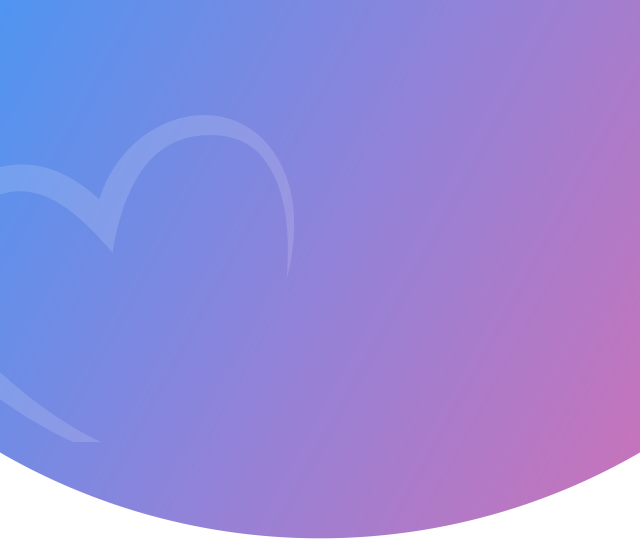
A WebGL 2 fragment shader for this background:

```glsl
#version 300 es
precision highp float;

#define CANVAS_WIDTH 768.0
#define DISC_CENTER vec2(384.0, -121.0)
#define DISC_RADIUS 767.0
#define GRADIENT_DIR vec2(0.877, 0.480)
#define GRADIENT_LENGTH 934.0
#define BLUE vec3(0.310, 0.584, 0.945)
#define VIOLET vec3(0.556, 0.516, 0.856)
#define PINK vec3(0.772, 0.455, 0.735)
#define RIBBON_ALPHA 0.14
#define CURVE_STEPS 18

uniform vec2 u_resolution;
out vec4 fragColor;

// State of the path being traced
vec2 point, pen;
float nearest = 1e9;
float side = 1.0;

// Track the closest edge and flip the side at each crossing of a vertical ray
void lineTo(vec2 end) {
    vec2 edge = end - pen, toPoint = point - pen;
    float along = clamp(dot(toPoint, edge) / max(dot(edge, edge), 1e-6), 0.0, 1.0);
    nearest = min(nearest, length(toPoint - edge * along));
    if ((pen.x > point.x) != (end.x > point.x)) {
        float crossing = pen.y + edge.y * toPoint.x / edge.x;
        if (crossing > point.y) side = -side;
    }
    pen = end;
}

// Cubic Bezier from the pen, flattened into short lines
void curveTo(vec2 control1, vec2 control2, vec2 end) {
    vec2 start = pen;
    for (int i = 1; i <= CURVE_STEPS; i++) {
        float t = float(i) / float(CURVE_STEPS), s = 1.0 - t;
        lineTo(s * s * s * start + 3.0 * s * s * t * control1
             + 3.0 * s * t * t * control2 + t * t * t * end);
    }
}

// Signed distance to the tapering heart ribbon, negative inside
float heartRibbon(vec2 p) {
    point = p;

    // Upper lobes, outer edge
    pen = vec2(-10, 203);
    curveTo(vec2(40, 188), vec2(80, 204), vec2(119, 239));
    curveTo(vec2(139, 176), vec2(193, 138), vec2(245, 138));
    curveTo(vec2(309, 138), vec2(353, 194), vec2(353, 268));
    curveTo(vec2(353, 293), vec2(349, 316), vec2(344, 335));
    // Upper lobes, inner edge
    curveTo(vec2(349, 270), vec2(341, 222), vec2(316, 190));
    curveTo(vec2(302, 172), vec2(280, 162), vec2(252, 162));
    curveTo(vec2(187, 162), vec2(150, 212), vec2(135, 303));
    curveTo(vec2(88, 249), vec2(45, 213), vec2(-10, 237));
    lineTo(vec2(-10, 203));

    // Lower tail with a flat cut
    pen = vec2(-10, 438);
    curveTo(vec2(28, 472), vec2(68, 505), vec2(121, 530.5));
    lineTo(vec2(88, 530.5));
    curveTo(vec2(50, 513), vec2(22, 495), vec2(-10, 472));
    lineTo(vec2(-10, 438));

    return side * nearest;
}

float coverage(float signedDistance, float pixel) {
    return clamp(0.5 - signedDistance / pixel, 0.0, 1.0);
}

void main() {
    // Canvas units, measured down from the top left
    float pixel = CANVAS_WIDTH / u_resolution.x;
    vec2 p = vec2(gl_FragCoord.x, u_resolution.y - gl_FragCoord.y) * pixel;

    // Three-stop diagonal gradient
    float t = 2.0 * dot(p, GRADIENT_DIR) / GRADIENT_LENGTH;
    vec3 color = mix(BLUE, VIOLET, clamp(t, 0.0, 1.0));
    color = mix(color, PINK, clamp(t - 1.0, 0.0, 1.0));

    // Translucent heart, then white below the disc
    color = mix(color, vec3(1.0), RIBBON_ALPHA * coverage(heartRibbon(p), pixel));
    float disc = coverage(length(p - DISC_CENTER) - DISC_RADIUS, pixel);
    fragColor = vec4(mix(vec3(1.0), color, disc), 1.0);
}
```
